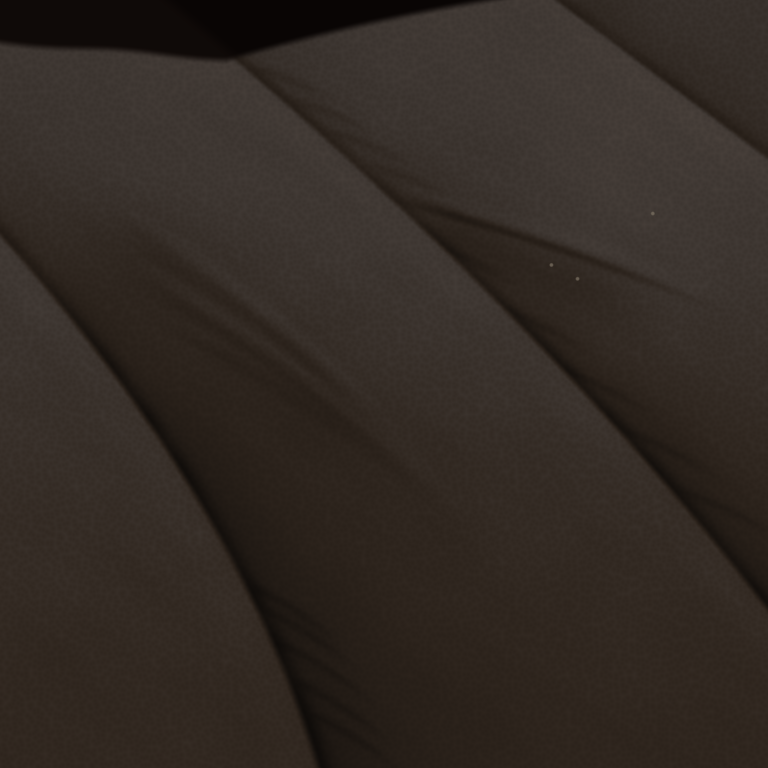
Give the GLSL for this texture, as a WebGL 2 fragment shader.

```glsl
#version 300 es
precision highp float;

uniform vec2 u_resolution;
out vec4 fragColor;

const vec3 COOL_TINT = vec3(1.0, 0.885, 0.81);
const vec3 WARM_TINT = vec3(1.0, 0.79, 0.62);
const vec3 BACKDROP = vec3(0.060, 0.038, 0.030);
const vec3 BACKDROP_DEEP = vec3(0.036, 0.020, 0.016);
const vec3 SPECK_COLOR = vec3(0.50, 0.46, 0.40);
const float TOP_LIGHT = 0.250;
const float BOTTOM_LIGHT = 0.190;
const float GRAIN_CELLS = 150.0;
const float GRAIN_AMOUNT = 0.11;
const float MOTTLE_AMOUNT = 0.025;
const float STREAK_AMOUNT = 0.022;
const int RIDGES = 5;

vec2 hash2(vec2 p) {
    p = vec2(dot(p, vec2(127.1, 311.7)), dot(p, vec2(269.5, 183.3)));
    return fract(sin(p) * 43758.5);
}

// Distance to the nearest scattered cell centre
float cellular(vec2 p) {
    vec2 cell = floor(p), f = fract(p);
    float nearest = 2.0;
    for (int j = -1; j <= 1; j++)
        for (int i = -1; i <= 1; i++) {
            vec2 o = vec2(i, j);
            nearest = min(nearest, length(o + hash2(cell + o) - f));
        }
    return nearest;
}

// Layered sines, turned and warped at each octave
float mottle(vec2 p) {
    float sum = 0.0, amp = 0.5;
    for (int i = 0; i < 5; i++) {
        sum += amp * sin(p.x + 1.3 * sin(p.y)) * cos(p.y + 0.7 * p.x);
        p = mat2(1.3, 1.2, -1.2, 1.3) * p + 2.1;
        amp *= 0.65;
    }
    return sum;
}

// Bowed crease from a to b, fading at its ends; positive side lies below
float fold(vec2 p, vec2 a, vec2 b, float bow, float width) {
    vec2 ab = b - a;
    float h = dot(p - a, ab) / dot(ab, ab);
    float side = dot(p - a, vec2(-ab.y, ab.x)) / length(ab) - 4.0 * bow * h * (1.0 - h);
    float ends = smoothstep(0.0, 0.2, h) * (1.0 - smoothstep(0.5, 1.0, h));
    return exp(-side * side / (width * width)) * ends;
}

// Shade around a seam: lit rim on its left, broad shadow on its right
float seamShade(float d, float depth, float reach, float crease) {
    float right = smoothstep(-0.007, 0.007, d);
    float shadow = depth * exp(-max(d, 0.0) / reach);
    float line = crease * exp(-pow(max(d - 0.003, 0.0) / 0.015, 2.0));
    float rim = 0.04 * exp(-pow((d + 0.03) / 0.03, 2.0));
    return mix(1.0 + rim, (1.0 - shadow) * (1.0 - line), right);
}

void main() {
    vec2 p = gl_FragCoord.xy / u_resolution;
    p.y = 1.0 - p.y; // depth below the top edge
    float x = p.x, t = p.y;

    // Horizontal offsets from the three curved seams
    float left = x - 0.736 * (t - 0.306) + 0.431 * (t - 0.306) * (t - 0.677);
    float middle = x - 0.306 - 1.085 * (t - 0.078) + 0.282 * (t - 0.078) * (t - 0.384);
    float right = x - 0.723 - 1.34 * t;

    // Overall falloff of light
    float light = mix(TOP_LIGHT, BOTTOM_LIGHT, smoothstep(0.08, 1.0, t));
    vec2 glow = p - vec2(0.84, 0.24);
    light *= 1.0 + 0.06 * exp(-dot(glow, glow) / 0.03);
    light *= 1.0 - 0.12 * smoothstep(0.0, 0.02, right);

    // Padded panels; the creases come and go along the upper seams
    float low = smoothstep(0.15, 0.6, t);
    float broken = 0.85 + 0.15 * sin(t * 61.0 + 2.0 * sin(t * 23.0));
    light *= seamShade(left, mix(0.20, 0.44, low), 0.16, mix(0.2, 0.48, low) * broken);
    light *= seamShade(middle, mix(0.20, 0.38, low), 0.13, mix(0.25, 0.42, low) * broken);
    light *= seamShade(right, 0.22, 0.08, 0.26 * broken);

    // Long fold and its fainter companions off the middle seam
    float inRight = smoothstep(0.0, 0.01, middle);
    light *= 1.0 - 0.28 * inRight * fold(p, vec2(0.49, 0.255), vec2(0.97, 0.420), -0.012, 0.006);
    light *= 1.0 - 0.16 * inRight * fold(p, vec2(0.52, 0.285), vec2(0.90, 0.450), -0.015, 0.035);
    light *= 1.0 + 0.08 * inRight * fold(p, vec2(0.52, 0.250), vec2(0.98, 0.405), -0.012, 0.012);

    // Diagonal ridges on the wide panel, and puckers along the seams
    float inPanel = smoothstep(0.0, 0.015, left) * (1.0 - smoothstep(-0.015, 0.0, middle));
    light *= 1.0 - 0.13 * inPanel * fold(p, vec2(0.06, 0.24), vec2(0.68, 0.78), -0.02, 0.07);
    for (int i = 0; i < RIDGES; i++) {
        float k = float(i);
        vec2 a = vec2(0.12 + 0.014 * k, 0.265 + 0.036 * k + 0.008 * sin(k * 4.0));
        float ridge = fold(p, a, a + vec2(0.45, 0.38 - 0.018 * k), -0.024, 0.008);
        float crest = fold(p, a + vec2(0.016, -0.012), a + vec2(0.46, 0.36 - 0.018 * k), -0.024, 0.009);
        light *= 1.0 + inPanel * (0.06 * crest - 0.08 * ridge);
        vec2 foot = vec2(0.31 + 0.020 * k, 0.755 + 0.040 * k + 0.008 * sin(k * 5.0));
        light *= 1.0 - 0.18 * inPanel * fold(p, foot, foot + vec2(0.15, 0.10), -0.008, 0.006);
        vec2 pucker = vec2(0.53 + 0.085 * k, 0.305 + 0.082 * k);
        light *= 1.0 - 0.15 * inRight * fold(p, pucker, pucker + vec2(0.17, 0.085), -0.007, 0.006);
        vec2 gather = vec2(0.32 + 0.05 * k, 0.085 + 0.042 * k);
        light *= 1.0 - 0.10 * inRight * fold(p, gather, gather + vec2(0.13, 0.055), -0.005, 0.006);
    }

    // Cloth surface: clouds, slanted streaks and grain
    light *= 1.0 + MOTTLE_AMOUNT * mottle(p * vec2(13.0, 17.0));
    vec2 slant = mat2(0.77, -0.64, 0.64, 0.77) * p;
    light *= 1.0 + STREAK_AMOUNT * mottle(slant * vec2(9.0, 42.0) + 3.0);
    light *= 1.0 + GRAIN_AMOUNT * (cellular(p * GRAIN_CELLS) - 0.45);
    float warmth = 1.0 - smoothstep(0.14, 0.26, light - 0.035 * (t - 0.4));
    vec3 color = light * mix(COOL_TINT, WARM_TINT, warmth);

    // Scattered lint
    for (int i = 0; i < 3; i++) {
        float k = float(i);
        vec2 speck = vec2(0.718 + 0.034 * k, 0.345 + 0.018 * k);
        if (i == 2) speck = vec2(0.850, 0.278);
        color = mix(color, SPECK_COLOR, 0.7 * (1.0 - smoothstep(0.001, 0.0035, length(p - speck))));
    }

    // Dark backdrop behind the upper edge
    float leftEdge = 0.055 + 0.075 * x + 0.002 * sin(x * 30.0);
    float rightEdge = 0.075 - 0.29 * (x - 0.306) + 0.19 * (x - 0.306) * (x - 0.306);
    float edge = min(leftEdge, rightEdge);
    vec3 behind = mix(BACKDROP, BACKDROP_DEEP, smoothstep(-0.01, 0.02, middle));
    color = mix(behind, color, smoothstep(-0.006, 0.007, t - edge));

    fragColor = vec4(color, 1.0);
}
```
